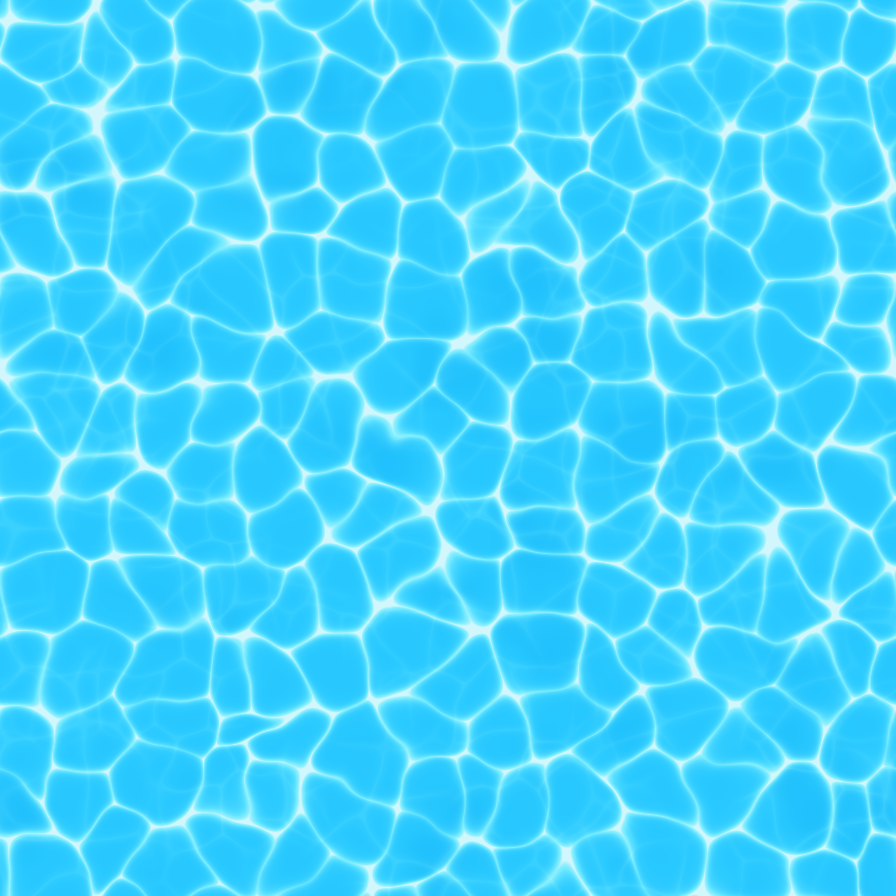
Write a WebGL 1 fragment shader that draws this texture.

```glsl
precision highp float;
// Sunlit pool water: a net of bright caustic lines over clear blue, tiling seamlessly.
uniform vec2 u_resolution;

const float CELLS = 14.0;          // caustic cells across the canvas
const float FAINT_CELLS_A = 12.0;  // cells of the deeper, dimmer nets
const float FAINT_CELLS_B = 16.0;
const float JITTER = 0.82;         // irregularity of the cells
const float SHARPNESS = 6.2;       // higher gives thinner lines
const float BEND = 0.42;           // broad bending of the lines, in cells
const float RIPPLE = 0.13;         // fine bending of the lines, in cells
const float CORNER_GLOW = 0.75;    // extra light where lines meet
const float FAINT_GAIN = 0.22;     // light of the dim nets
const vec3 DEEP = vec3(0.125, 0.755, 0.990);
const vec3 WATER = vec3(0.155, 0.785, 1.000);
const vec3 GLINT = vec3(0.440, 0.915, 1.000);
const vec3 FOAM = vec3(0.820, 0.970, 0.990);

vec2 hash2(vec2 cell, float seed) {
  vec3 h = fract(vec3(cell.xyx + seed * 17.3) * vec3(0.1031, 0.1030, 0.0973));
  h += dot(h, h.yzx + 33.33);
  return fract((h.xx + h.yz) * h.zy);
}

// Two independent smooth noises in -0.5..0.5, wrapping after "period" units.
vec2 noise2(vec2 p, float period, float seed) {
  vec2 i = floor(p);
  vec2 f = p - i;
  f = f * f * f * (f * (f * 6.0 - 15.0) + 10.0);
  vec2 a = hash2(mod(i, period), seed);
  vec2 b = hash2(mod(i + vec2(1.0, 0.0), period), seed);
  vec2 c = hash2(mod(i + vec2(0.0, 1.0), period), seed);
  vec2 d = hash2(mod(i + 1.0, period), seed);
  return mix(mix(a, b, f.x), mix(c, d, f.x), f.y) - 0.5;
}

// Light of a bent cell net: x is the lines, y the swelling at their corners.
vec2 causticNet(vec2 uv, float cells, float seed) {
  vec2 p = uv * cells;
  p += BEND * noise2(uv * cells, cells, seed + 1.0);
  p += RIPPLE * noise2(uv * cells * 2.0, cells * 2.0, seed + 2.0);
  vec2 home = floor(p);
  float nearest = 9.0;
  float sum = 0.0;
  float sumSquares = 0.0;
  for (int y = -2; y <= 2; y++) {
    for (int x = -2; x <= 2; x++) {
      vec2 cell = home + vec2(float(x), float(y));
      vec2 site = cell + 0.5 + JITTER * (hash2(mod(cell, cells), seed) - 0.5);
      float dist = length(site - p);
      // Rescale the running sums whenever a nearer site turns up.
      float closer = min(nearest, dist);
      float rescale = exp(-SHARPNESS * (nearest - closer));
      float weight = exp(-SHARPNESS * (dist - closer));
      sum = sum * rescale + weight;
      sumSquares = sumSquares * rescale * rescale + weight * weight;
      nearest = closer;
    }
  }
  sum -= 1.0;
  sumSquares -= 1.0;
  return vec2(sumSquares, max(0.5 * (sum * sum - sumSquares), 0.0));
}

void main() {
  vec2 uv = gl_FragCoord.xy / u_resolution;

  // Water body with soft darker patches
  vec2 patches = noise2(uv * 10.0, 10.0, 5.0) + 0.5 * noise2(uv * 23.0, 23.0, 6.0);
  vec3 color = mix(DEEP, WATER, smoothstep(-0.5, 0.05, patches.x));

  // Main net, its lines fading and flaring along their way
  vec2 net = causticNet(uv, CELLS, 1.0);
  float flare = 1.1 + 1.0 * noise2(uv * CELLS, CELLS, 9.0).x;
  float light = flare * net.x + CORNER_GLOW * net.y;

  // Dim nets seen in places below the surface
  vec2 shown = smoothstep(-0.25, 0.3, noise2(uv * 9.0, 9.0, 12.0));
  float faintA = min(causticNet(uv, FAINT_CELLS_A, 21.0).x, 1.2);
  float faintB = min(causticNet(uv, FAINT_CELLS_B, 34.0).x, 1.2);
  light += FAINT_GAIN * (shown.x * faintA + shown.y * faintB);

  // Light ramp from water to glint to near white
  color = mix(color, GLINT, clamp(light, 0.0, 1.0));
  color = mix(color, FOAM, smoothstep(0.8, 2.4, light));
  gl_FragColor = vec4(color, 1.0);
}
```
